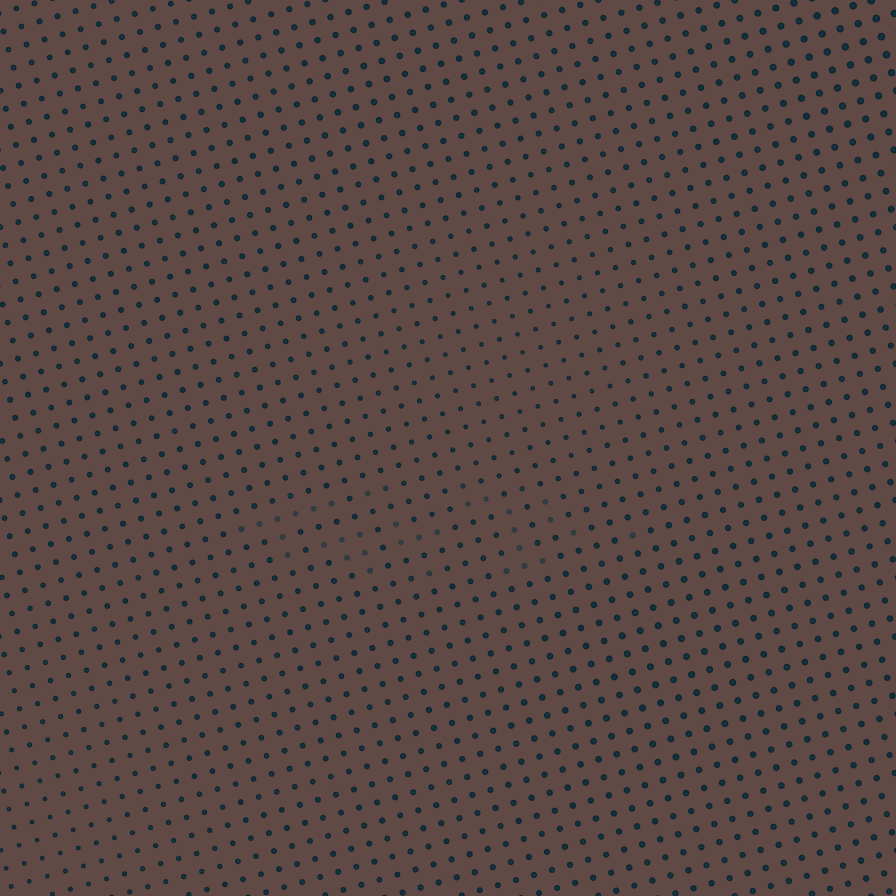
Reproduce this pattern procedurally as a Shadertoy shader.

```glsl
// Small teal dots on a tilted square lattice over flat brown cloth.
// Dot size drifts in broad soft patches; each dot has a dark rim and a
// randomly turned pale slash, and some in a low central band are worn.
#define LATTICE vec2(46.0, 13.0)      // lattice steps along one canvas side
#define ANCHOR vec2(0.4909, 0.4720)   // centre of one dot
#define RADIUS 0.160                  // mean dot radius, in cells
#define SIZE_JITTER 0.012
#define SLASH_WIDTH 0.024
#define WEAR_CENTRE vec2(0.49, 0.407)
#define WEAR_EXTENT vec2(0.24, 0.052)
#define WEAR_CHANCE 0.42
#define CLOTH vec3(0.380, 0.290, 0.270)
#define INK vec3(0.060, 0.175, 0.228)
#define RIM vec3(0.040, 0.140, 0.180)
#define PALE vec3(0.170, 0.270, 0.280)

float hash(vec2 p) {
    vec3 q = fract(vec3(p.xyx) * 0.1031);
    q += dot(q, q.yzx + 33.33);
    return fract((q.x + q.y) * q.z);
}

// Anti-aliased coverage of a signed distance
float cover(float d, float pixel) {
    return clamp(0.5 - d / pixel, 0.0, 1.0);
}

// Broad swelling and shrinking: patch centre, spread, change in radius
float sizeDrift(vec2 p) {
    vec4 patches[5] = vec4[5](
        vec4(0.58, 0.60, 0.20, -0.040),
        vec4(0.02, 0.05, 0.22, -0.030),
        vec4(0.74, 0.27, 0.17, 0.024),
        vec4(1.00, 1.00, 0.22, 0.036),
        vec4(0.42, 0.90, 0.16, 0.018));
    float drift = 0.012 * (p.x - 0.5);
    for (int i = 0; i < 5; i++) {
        vec2 d = (p - patches[i].xy) / patches[i].z;
        drift += patches[i].w * exp(-dot(d, d));
    }
    return drift;
}

void mainImage(out vec4 fragColor, in vec2 fragCoord) {
    float side = min(iResolution.x, iResolution.y);
    vec2 p = fragCoord / side;
    float pixel = length(LATTICE) / side;

    // Tilted lattice: cell index and offset from the dot centre
    mat2 toCells = mat2(LATTICE.x, -LATTICE.y, LATTICE.y, LATTICE.x);
    vec2 g = toCells * (p - ANCHOR);
    vec2 cell = floor(g + 0.5);
    vec2 f = g - cell;
    vec2 centre = ANCHOR + inverse(toCells) * cell;

    // Per-dot size and wear
    float radius = RADIUS + sizeDrift(centre)
                 + SIZE_JITTER * (hash(cell + 71.0) - 0.5);
    float inBand = 1.0 - smoothstep(0.85, 1.1, length((centre - WEAR_CENTRE) / WEAR_EXTENT));
    float worn = inBand * step(hash(cell + 137.0), WEAR_CHANCE);

    // Dot body with a dark rim
    float d = length(f) - radius;
    vec3 ink = mix(RIM, INK, cover(d + 0.045, pixel));

    // Pale slash at a random angle
    float turn = 6.2832 * hash(cell + 19.0);
    vec2 along = vec2(cos(turn), sin(turn));
    float reach = clamp(dot(f, along), -0.55 * radius, 0.55 * radius);
    float slash = cover(length(f - along * reach) - SLASH_WIDTH, pixel);
    ink = mix(ink, PALE, slash * mix(0.2, 0.7, hash(cell + 53.0)));

    // Worn dots turn paler and let the cloth show through
    ink = mix(ink, PALE, 0.5 * worn);
    float opacity = cover(d, pixel) * (1.0 - 0.25 * worn);
    fragColor = vec4(mix(CLOTH, ink, opacity), 1.0);
}
```
